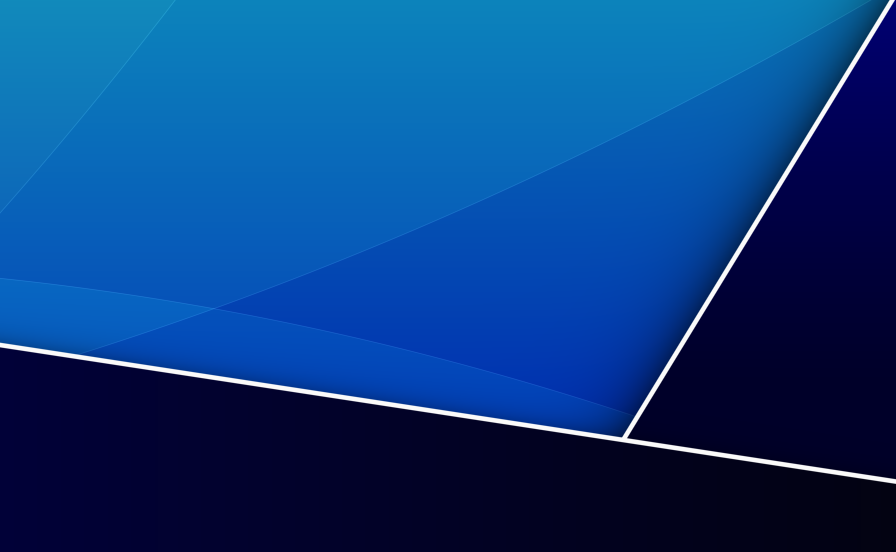
Reproduce this background procedurally as a Shadertoy shader.

```glsl
// Curves hold (a, b, c) of y = a + b x + c x^2, in units of canvas height
const vec3 FLOOR_LINE  = vec3(0.375, -0.1524, 0.0);
const vec3 SEAM_LINE   = vec3(-1.643, 1.635, 0.0);
const vec3 SWEEP_CURVE = vec3(0.315, 0.289, 0.092);
const vec3 LOWER_CURVE = vec3(0.4958, -0.1037, -0.0987);
const vec3 CORNER_CURVE = vec3(0.614, 1.13, 0.27);

const vec3 BLUE_LOW  = vec3(0.0, 0.17, 0.69);
const vec3 BLUE_HIGH = vec3(0.035, 0.45, 0.71);
const vec3 SWEEP_TINT  = vec3(0.012, 0.065, 0.025);
const vec3 LOWER_TINT  = vec3(0.005, 0.065, 0.035);
const vec3 CORNER_TINT = vec3(0.02, 0.025, 0.0);
const vec3 RIM_TINT    = vec3(0.06, 0.075, 0.06);

const vec3 NAVY_HIGH = vec3(0.0, 0.0, 0.45);
const vec3 NAVY_LOW  = vec3(0.0, 0.0, 0.16);
const vec3 FLOOR_LEFT  = vec3(0.005, 0.005, 0.22);
const vec3 FLOOR_RIGHT = vec3(0.01, 0.01, 0.07);
const vec3 STRIPE_COLOR = vec3(0.98);

const float STRIPE_HALF_WIDTH = 0.0042;
const float RIM_WIDTH = 0.0018;
const float SEAM_SHADOW = 0.55;
const float SEAM_SHADOW_REACH = 0.045;
const float FLOOR_SHADOW = 0.3;
const float FLOOR_SHADOW_REACH = 0.018;

// Approximate signed distance to a parabola, positive above it
float curveDistance(vec2 p, vec3 k) {
    float slope = k.y + 2.0 * k.z * p.x;
    return (p.y - k.x - p.x * (k.y + k.z * p.x)) / sqrt(1.0 + slope * slope);
}

// Antialiased coverage of the side where d is positive
float coverage(float d, float pixel) {
    return smoothstep(-0.75 * pixel, 0.75 * pixel, d);
}

// Translucent sheet with a thin bright rim
vec3 addSheet(vec3 color, float d, vec3 tint, float pixel) {
    float rim = 1.0 - smoothstep(0.0, max(RIM_WIDTH, pixel), abs(d));
    return color + tint * coverage(d, pixel) + RIM_TINT * rim;
}

float shadow(float d, float strength, float reach) {
    return 1.0 - strength * exp(-max(d, 0.0) / reach);
}

void mainImage(out vec4 fragColor, in vec2 fragCoord) {
    float pixel = 1.0 / iResolution.y;
    vec2 p = fragCoord * pixel;
    float across = fragCoord.x / iResolution.x;
    float floorDist = curveDistance(p, FLOOR_LINE);
    float seamDist = curveDistance(p, SEAM_LINE);

    // Blue panel and its sheets
    vec3 blue = mix(BLUE_LOW, BLUE_HIGH, clamp((p.y - 0.2) / 0.8, 0.0, 1.0));
    blue = addSheet(blue, curveDistance(p, SWEEP_CURVE), SWEEP_TINT, pixel);
    blue = addSheet(blue, -curveDistance(p, LOWER_CURVE), LOWER_TINT, pixel);
    blue = addSheet(blue, curveDistance(p, CORNER_CURVE), CORNER_TINT, pixel);
    blue *= shadow(seamDist, SEAM_SHADOW, SEAM_SHADOW_REACH);

    // Navy panel on the right
    float rise = clamp((p.y - 0.3) / 0.7, 0.0, 1.0);
    vec3 navy = mix(NAVY_LOW, NAVY_HIGH, pow(rise, 1.25));

    // Upper panels, split by the slanted seam
    vec3 color = mix(navy, blue, coverage(seamDist, pixel));
    color *= shadow(floorDist, FLOOR_SHADOW, FLOOR_SHADOW_REACH);
    color = mix(color, STRIPE_COLOR, coverage(STRIPE_HALF_WIDTH - abs(seamDist), pixel));

    // Dark floor and its stripe
    vec3 ground = mix(FLOOR_LEFT, FLOOR_RIGHT, across);
    color = mix(ground, color, coverage(floorDist, pixel));
    color = mix(color, STRIPE_COLOR, coverage(STRIPE_HALF_WIDTH - abs(floorDist), pixel));

    fragColor = vec4(color, 1.0);
}
```
